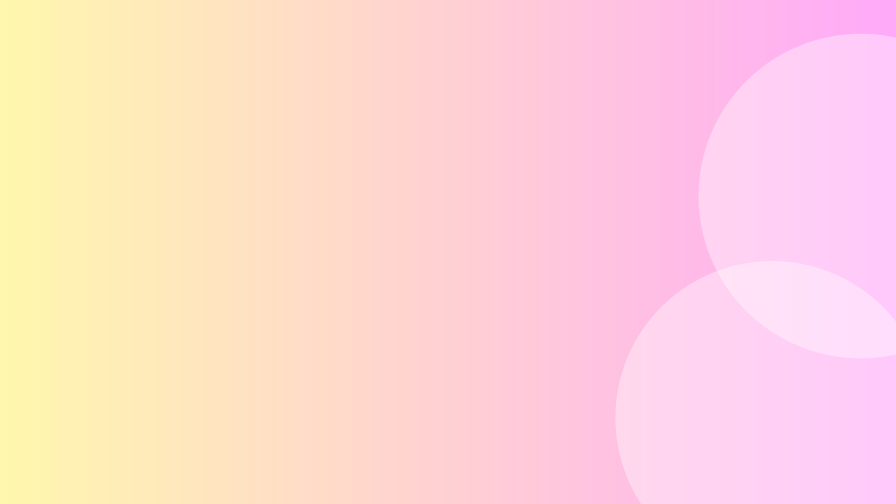
Give the GLSL for this background, as a WebGL 2 fragment shader.

```glsl
#version 300 es
precision highp float;

// A soft horizontal gradient from pale yellow to pink, with two translucent
// white discs overlapping at the right edge. The discs are signed distance
// functions blended one over the other, so their overlap is brighter.

uniform vec2 u_resolution;
out vec4 fragColor;

const vec3 YELLOW = vec3(1.0, 0.969, 0.678);
const vec3 PINK = vec3(1.0, 0.663, 0.976);
const vec3 DISC_COLOR = vec3(1.0);
const float DISC_OPACITY = 0.37;

// Disc centre (xy) and radius (z), in units of canvas height
const vec3 UPPER_DISC = vec3(1.708, 0.611, 0.322);
const vec3 LOWER_DISC = vec3(1.532, 0.171, 0.311);

// Antialiased coverage of a disc, with an edge one pixel wide
float discCoverage(vec2 point, vec3 disc, float pixel) {
    float dist = length(point - disc.xy) - disc.z;
    return clamp(0.5 - dist / pixel, 0.0, 1.0);
}

void main() {
    float pixel = 1.0 / u_resolution.y;
    vec2 point = gl_FragCoord.xy * pixel;

    // Place disc centres relative to the right edge of a 16:9 canvas
    point.x += 16.0 / 9.0 - u_resolution.x * pixel;

    // Background gradient across the full width
    vec3 color = mix(YELLOW, PINK, gl_FragCoord.x / u_resolution.x);

    // Translucent discs
    color = mix(color, DISC_COLOR, DISC_OPACITY * discCoverage(point, UPPER_DISC, pixel));
    color = mix(color, DISC_COLOR, DISC_OPACITY * discCoverage(point, LOWER_DISC, pixel));

    fragColor = vec4(color, 1.0);
}
```
